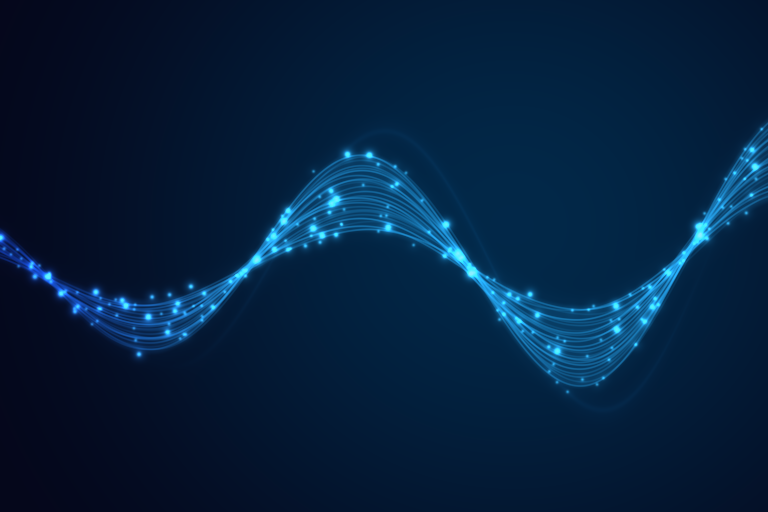
This background is drawn by a Shadertoy shader. Its source:

```glsl
const float PI = 3.14159265;
const int STRANDS = 24;
const int DOT_ROWS = 28;

// Turning points of the ribbon: x, height of the tall edge, height of the flat edge
const vec3 TURNS[5] = vec3[5](
    vec3(-0.117, 0.600, 0.518), vec3(0.293, 0.316, 0.408),
    vec3(0.707, 0.695, 0.555), vec3(1.133, 0.250, 0.395),
    vec3(1.563, 0.789, 0.625));

float hash(vec2 p) {
    vec3 q = fract(vec3(p.xyx) * 0.1031);
    q += dot(q, q.yzx + 33.33);
    return fract((q.x + q.y) * q.z);
}

vec2 gradient(vec2 cell) {
    float angle = 2.0 * PI * hash(cell);
    return vec2(cos(angle), sin(angle));
}

float gradientNoise(vec2 p) {
    vec2 i = floor(p), f = p - i;
    vec2 u = f * f * f * (f * (f * 6.0 - 15.0) + 10.0);
    vec2 e = vec2(0.0, 1.0);
    float low = mix(dot(gradient(i), f), dot(gradient(i + e.yx), f - e.yx), u.x);
    float high = mix(dot(gradient(i + e), f - e), dot(gradient(i + 1.0), f - 1.0), u.x);
    return mix(low, high, u.y);
}

// Heights of both ribbon edges in xy, their slopes in zw
vec4 ribbonEdges(float x) {
    int s = 0;
    for (int i = 1; i < 4; i++) if (x > TURNS[i].x) s = i;
    vec3 a = TURNS[s], b = TURNS[s + 1];
    float span = b.x - a.x;
    float t = (x - a.x) / span;
    vec2 rise = b.yz - a.yz;
    return vec4(a.yz + rise * (0.5 - 0.5 * cos(PI * t)),
                rise * 0.5 * PI * sin(PI * t) / span);
}

// Height and slope of one strand, k = 0 on the tall edge and 1 on the flat edge
vec2 strand(vec4 edges, float k, float shift) {
    float slope = mix(edges.z, edges.w, k);
    return vec2(mix(edges.x, edges.y, k) - slope * shift, slope);
}

float gauss(float d, float radius) {
    return exp(-d * d / (radius * radius));
}

vec3 backdrop(vec2 p) {
    vec3 centerBlue = vec3(0.006, 0.158, 0.285);
    vec3 edgeNavy = vec3(0.018, 0.026, 0.105);
    float d = length((p - vec2(1.0, 0.56)) * vec2(0.95, 1.0));
    return mix(centerBlue, edgeNavy, smoothstep(0.0, 1.12, d));
}

float strandLight(vec2 p, vec4 edges, float pixel) {
    float light = 0.0;
    for (int i = 0; i < STRANDS; i++) {
        float id = float(i);
        float k = id / float(STRANDS - 1);
        float shift = 0.026 * (hash(vec2(id, 7.0)) - 0.5);
        vec2 line = strand(edges, k, shift);
        float wobble = 0.012 * gradientNoise(vec2(p.x * 4.0, id * 0.37));
        float d = abs(p.y - line.x - wobble) / sqrt(1.0 + line.y * line.y);
        float strength = mix(0.18, 0.65, hash(vec2(id, 3.0)));
        strength *= 0.8 + 0.7 * gradientNoise(vec2(p.x * 5.0, id + 0.5));
        light += strength * (1.0 - smoothstep(0.0, 0.0012 + pixel, d));
    }
    return light;
}

// Sparks: sharp cores in x, soft halos in y
vec2 sparkLight(vec2 p, vec4 edges) {
    const float CELL = 0.09;
    vec2 light = vec2(0.0);
    for (int i = 0; i < DOT_ROWS; i++) {
        float id = float(i);
        float k = mix(-0.12, 1.12, id / float(DOT_ROWS - 1));
        float offset = CELL * hash(vec2(id, 11.0));
        float cell = floor((p.x + offset) / CELL);
        vec2 seed = vec2(cell + 20.0, id + 40.0);
        float present = step(hash(seed), 0.43);
        float dx = p.x + offset - CELL * (cell + mix(0.25, 0.75, hash(seed + 50.0)));
        vec2 line = strand(edges, k, 0.0);
        float scatter = 0.024 * (hash(seed + 90.0) - 0.5);
        float d = length(vec2(dx, p.y - line.x + line.y * dx - scatter));
        float power = pow(hash(seed + 130.0), 4.0);
        light.x += present * mix(0.6, 1.5, power) * gauss(d, mix(0.0030, 0.0055, power));
        light.y += present * mix(0.08, 0.8, power) * gauss(d, 0.0115);
    }
    return light;
}

void mainImage(out vec4 fragColor, in vec2 fragCoord) {
    vec2 p = fragCoord / iResolution.y;
    float pixel = 1.0 / iResolution.y;
    vec4 edges = ribbonEdges(p.x);
    vec3 color = backdrop(p);

    // Faint trailing veil beside the ribbon
    float veil = strand(ribbonEdges(p.x - 0.045), -0.35, 0.0).x - p.y;
    float veilFade = smoothstep(0.25, 0.6, p.x) * (1.0 - smoothstep(1.2, 1.45, p.x));
    color += vec3(0.01, 0.045, 0.07) * veilFade * (0.45 * gauss(veil, 0.006) + 0.3 * gauss(veil, 0.025));

    // Translucent body and surrounding haze
    float middle = 0.5 * (edges.x + edges.y);
    float halfWidth = 0.5 * abs(edges.x - edges.y) + 0.006;
    float steepness = sqrt(1.0 + 0.25 * pow(edges.z + edges.w, 2.0));
    float outside = (abs(p.y - middle) - halfWidth) / steepness;
    float body = 1.0 - smoothstep(-0.006, 0.006, outside);
    float haze = gauss(max(outside, 0.0), 0.022);

    vec3 tint = mix(vec3(0.07, 0.25, 0.72), vec3(0.17, 0.64, 0.86), smoothstep(0.0, 0.55, p.x));
    float light = 0.16 * body + 0.035 * haze + strandLight(p, edges, pixel);
    light *= mix(0.65, 1.0, smoothstep(0.0, 0.3, p.x));
    color += tint * (1.0 - exp(-0.8 * light));

    // Glowing sparks
    vec2 sparks = sparkLight(p, edges);
    color += tint * 0.65 * sparks.y + mix(tint, vec3(0.3, 0.85, 1.0), 0.6) * 0.85 * sparks.x;
    fragColor = vec4(min(color, vec3(0.55, 0.93, 1.0)), 1.0);
}
```
